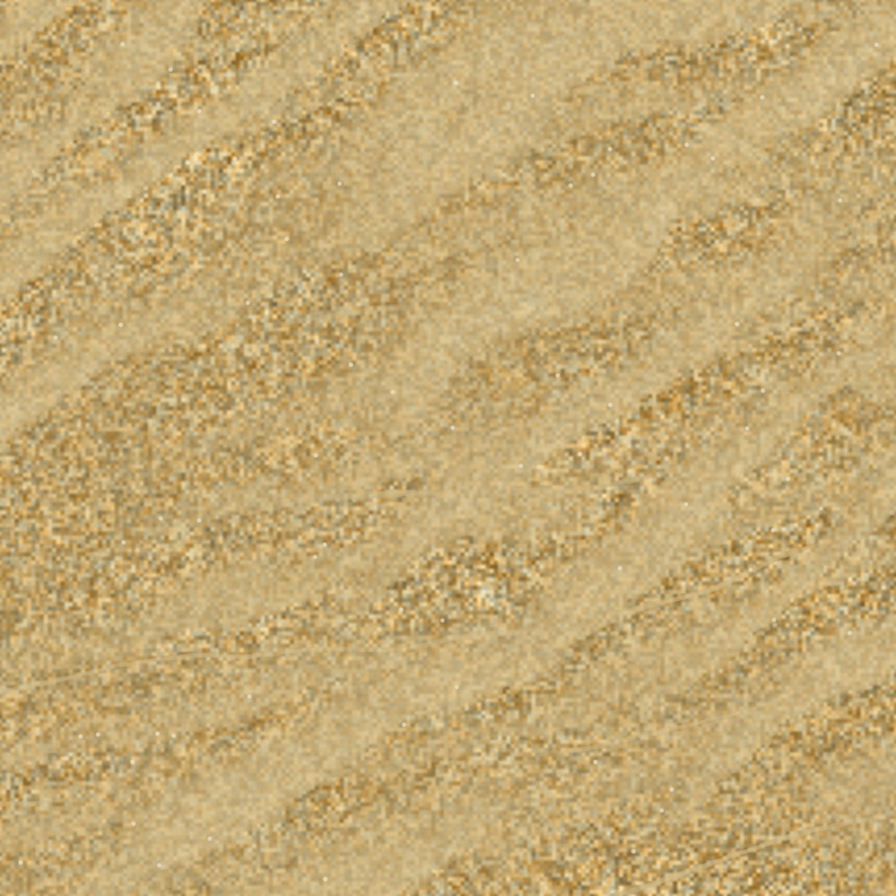
A Shadertoy shader for this texture:

```glsl
// Wind-rippled golden sand: soft slanted ridges, coarse speckled troughs and thin crests.
#define RIPPLE_FREQ 6.2
#define RIPPLE_SLOPE 0.52
#define RIPPLE_WARP 2.3
#define CREST_FREQ 6.0
#define CREST_SLOPE 0.15
#define GRAIN_FREQ 215.0
#define TROUGH_GRAIN 0.42
#define RIDGE_GRAIN 0.17
#define TROUGH_COLOR vec3(0.735, 0.630, 0.411)
#define RIDGE_COLOR vec3(0.802, 0.715, 0.515)
#define GLINT_COLOR vec3(0.93, 0.91, 0.84)

vec3 hash3(vec2 p) {
    vec3 q = fract(p.xyx * vec3(0.1031, 0.1030, 0.0973));
    q += dot(q, q.yxz + 33.33);
    return fract((q.xxy + q.yzz) * q.zyx);
}

vec3 noise3(vec2 p) {
    vec2 cell = floor(p), f = fract(p);
    f = f * f * (3.0 - 2.0 * f);
    return mix(mix(hash3(cell), hash3(cell + vec2(1, 0)), f.x),
               mix(hash3(cell + vec2(0, 1)), hash3(cell + vec2(1, 1)), f.x), f.y);
}

float fbm(vec2 p) {
    float sum = 0.0, amp = 0.53;
    for (int i = 0; i < 4; i++) {
        sum += amp * noise3(p).x;
        p = mat2(1.6, 1.2, -1.2, 1.6) * p + 7.3;
        amp *= 0.5;
    }
    return sum;
}

// Asymmetric ridge: crisp lower edge, long fade upwards, broken up along its length
float ripple(vec2 p, float slope, float freq, float seed) {
    float across = p.y - slope * p.x;
    float warp = fbm(vec2(p.x * 2.0, across * 3.4) + seed) - 0.5;
    float f = fract(across * freq + RIPPLE_WARP * warp);
    float profile = smoothstep(0.0, 0.13, f) * (1.0 - smoothstep(0.13, 0.85, f));
    float strength = noise3(vec2(p.x * 3.0, across * 5.0) + seed + 31.0).x;
    return profile * smoothstep(0.08, 0.55, strength);
}

// Hairline crest, visible only in patches
float crest(vec2 p) {
    float across = p.y - CREST_SLOPE * p.x;
    float warp = fbm(vec2(p.x * 1.7, across * 3.0) + 63.0) - 0.5;
    float f = fract(across * CREST_FREQ + 1.3 * warp) - 0.5;
    float dist = abs(f) / CREST_FREQ;
    float mask = noise3(vec2(p.x * 2.5, across * 6.0) + 87.0).y;
    return (1.0 - smoothstep(0.001, 0.006, dist)) * smoothstep(0.5, 0.75, mask);
}

// Sparse bright mineral flecks
float glints(vec2 p) {
    vec2 q = p * 70.0;
    vec3 rnd = hash3(floor(q) + 211.0);
    float dist = length(fract(q) - 0.3 - 0.4 * rnd.xy);
    return step(0.988, rnd.z) * (1.0 - smoothstep(0.08, 0.25, dist));
}

void mainImage(out vec4 fragColor, in vec2 fragCoord) {
    vec2 p = fragCoord / iResolution.y;

    // Grains: fine and coarse speckle, one channel for value and one for tint
    vec3 fine = noise3(p * GRAIN_FREQ) - 0.5;
    vec3 coarse = noise3(mat2(0.8, 0.6, -0.6, 0.8) * p * GRAIN_FREQ * 0.55 + 17.0) - 0.5;
    vec3 grain = 0.7 * fine + 0.4 * coarse;

    // Ridges, with edges roughened by the grains; slopes flatten towards the bottom
    vec2 rough = p + 0.009 * coarse.xy + 0.006 * fine.yz;
    float slope = RIPPLE_SLOPE + 0.16 * (p.y - 0.5);
    float broad = ripple(rough, slope, RIPPLE_FREQ, 5.0);
    float minor = ripple(rough, 0.3, RIPPLE_FREQ * 1.6, 43.0);
    float ridge = max(broad, 0.55 * minor);
    ridge = clamp(ridge + 0.5 * (fbm(p * vec2(4.0, 7.0) + 120.0) - 0.5), 0.0, 1.0);
    ridge = max(ridge, 0.85 * crest(p + 0.002 * coarse.xy));

    // Shade: smooth on ridges, speckled in the troughs
    vec3 color = mix(TROUGH_COLOR, RIDGE_COLOR, ridge);
    float patchiness = 0.7 + 0.6 * noise3(p * 9.0 + 150.0).z;
    float amount = mix(TROUGH_GRAIN * patchiness, RIDGE_GRAIN, smoothstep(0.0, 0.7, ridge));
    color += amount * grain.x * vec3(0.95, 1.0, 1.0);
    color += amount * grain.y * vec3(0.3, -0.08, -0.5);
    color = mix(color, GLINT_COLOR, 0.7 * glints(p));

    fragColor = vec4(clamp(color, 0.0, 1.0), 1.0);
}
```
